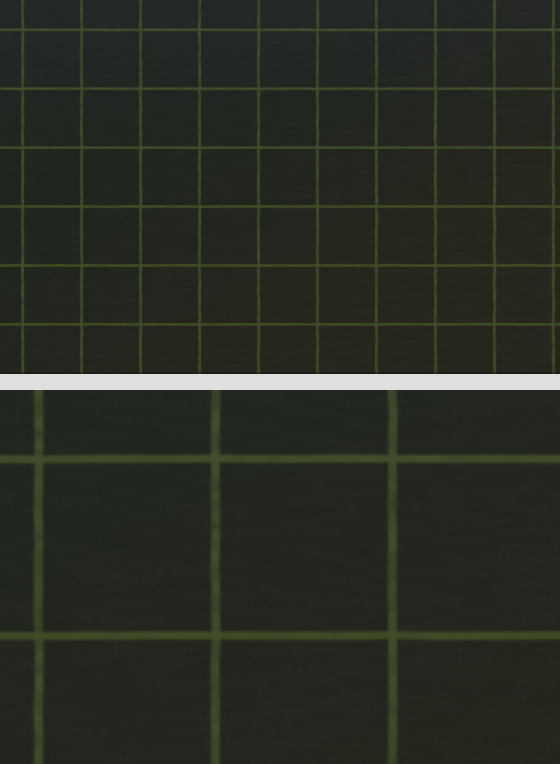
Top: the whole. Bottom: its middle third, enlarged.
Reproduce this pattern procedurally as a WebGL 2 fragment shader.

```glsl
#version 300 es
precision highp float;
// Dark woven cloth with a windowpane check of thin, mottled olive threads.
uniform vec2 u_resolution;
out vec4 fragColor;

float hash(vec2 p) {
  return fract(sin(dot(p, vec2(127.1, 311.7))) * 43758.5453);
}

float noise(vec2 p) {
  vec2 i = floor(p), f = fract(p);
  f = f * f * (3.0 - 2.0 * f);
  return mix(mix(hash(i), hash(i + vec2(1, 0)), f.x),
             mix(hash(i + vec2(0, 1)), hash(i + vec2(1, 1)), f.x), f.y);
}

// Distance to the nearest of a set of evenly spaced lines
float lineDistance(float x, float first, float pitch) {
  return abs(fract((x - first) / pitch + 0.5) - 0.5) * pitch;
}

// Soft-edged thread of the given half width
float thread(float d, float halfWidth, float blur) {
  return 1.0 - smoothstep(halfWidth - blur, halfWidth + blur, d);
}

void main() {
  vec2 uv = gl_FragCoord.xy / u_resolution;
  vec2 p = gl_FragCoord.xy / u_resolution.y;
  float blur = max(0.0022, 0.75 / u_resolution.y);

  // Ground: cool at the top, warm towards the lower right
  vec3 cool = vec3(0.138, 0.155, 0.148);
  vec3 green = vec3(0.124, 0.146, 0.121);
  vec3 warm = vec3(0.148, 0.149, 0.117);
  vec3 color = mix(green, cool, smoothstep(0.5, 1.0, uv.y));
  color = mix(color, warm, smoothstep(0.35, 1.15, 0.65 * uv.x + 0.75 * (1.0 - uv.y)));

  // Weave: faint horizontal streaks and fine grain
  color += 0.012 * (noise(p * vec2(38.0, 260.0)) - 0.5);
  color += 0.008 * (noise(p * 330.0 + 17.0) - 0.5);

  // Check: both directions waver slightly
  float waverX = 0.0014 * (noise(vec2(p.x * 6.0, p.y * 45.0)) - 0.5);
  float waverY = 0.0010 * (noise(vec2(p.x * 20.0, p.y * 6.0) + 9.0) - 0.5);
  float dx = lineDistance(p.x + waverX, 0.0605, 0.1577);
  float dy = lineDistance(p.y + waverY, 0.1328, 0.1575);

  // Greenish fringe beside the threads
  float fringe = max(thread(dx, 0.0055, 0.003), thread(dy, 0.0050, 0.003));
  color = mix(color, vec3(0.150, 0.185, 0.105), 0.6 * fringe);

  // Threads: the upright ones are more broken, the level ones more olive
  float mottleX = 0.62 + 0.38 * noise(vec2(p.x * 30.0, p.y * 110.0));
  float mottleY = 0.80 + 0.20 * noise(vec2(p.x * 70.0, p.y * 30.0) + 5.0);
  vec3 upright = mix(vec3(0.245, 0.305, 0.180), vec3(0.265, 0.295, 0.165), uv.x * (1.0 - uv.y));
  vec3 level = mix(vec3(0.265, 0.305, 0.125), vec3(0.255, 0.305, 0.195), uv.y);
  color = mix(color, upright, mottleX * thread(dx, 0.0038, blur));
  color = mix(color, level, mottleY * thread(dy, 0.0034, blur));

  // Thin dark selvage along the bottom edge
  color *= 1.0 - 0.35 * (1.0 - smoothstep(0.001, 0.006, p.y));

  fragColor = vec4(color, 1.0);
}
```
